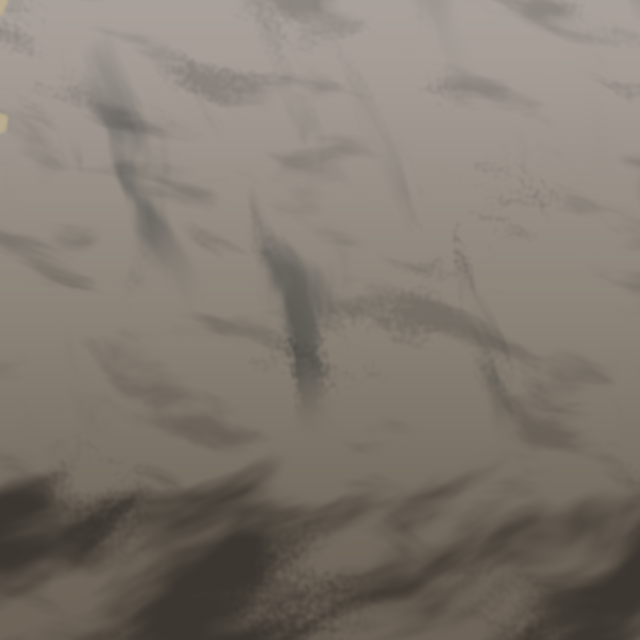
A WebGL 2 fragment shader for this texture:

```glsl
#version 300 es
precision highp float;
// Smoky, weathered wall: a warm grey vertical gradient stained by soft streaks,
// flat wisps and a bank of dark slanted clouds along the bottom.
// Each stain is stretched, warped fractal noise, with fine mottling in patches.

uniform vec2 u_resolution;
out vec4 outColor;

#define STREAK_SCALE vec2(11.0, 3.6)
#define WISP_SCALE vec2(5.0, 13.0)
#define CLOUD_SCALE vec2(3.2, 7.5)
#define STREAK_LEAN 0.3
#define WISP_LEAN 0.22
#define CLOUD_LEAN 0.42
#define STREAK_DEPTH 0.95
#define WISP_DEPTH 0.5
#define MOTTLE_SCALE 95.0
#define MOTTLE_AMOUNT 0.22
#define WARP 0.03

vec2 hashGradient(vec2 cell) {
    float h = fract(sin(dot(cell, vec2(127.1, 311.7))) * 43758.5453);
    float angle = 6.28318 * h;
    return vec2(cos(angle), sin(angle));
}

float gradientNoise(vec2 p) {
    vec2 i = floor(p), f = fract(p);
    vec2 w = f * f * f * (f * (f * 6.0 - 15.0) + 10.0);
    float a = dot(hashGradient(i), f);
    float b = dot(hashGradient(i + vec2(1, 0)), f - vec2(1, 0));
    float c = dot(hashGradient(i + vec2(0, 1)), f - vec2(0, 1));
    float d = dot(hashGradient(i + vec2(1, 1)), f - vec2(1, 1));
    return mix(mix(a, b, w.x), mix(c, d, w.x), w.y);
}

// Fractal sum, roughly -1 to 1
float fbm(vec2 p) {
    float sum = 0.0, amplitude = 1.0;
    for (int i = 0; i < 4; i++) {
        sum += amplitude * gradientNoise(p);
        p = mat2(1.6, 1.2, -1.2, 1.6) * p + 17.3;
        amplitude *= 0.45;
    }
    return sum;
}

// Warm grey backdrop, pale at the top
vec3 backdrop(float y) {
    vec3 low = mix(vec3(0.43, 0.39, 0.345), vec3(0.53, 0.50, 0.455), smoothstep(0.0, 0.55, y));
    return mix(low, vec3(0.665, 0.635, 0.61), smoothstep(0.35, 1.08, y));
}

void main() {
    vec2 uv = gl_FragCoord.xy / u_resolution;
    vec2 warp = vec2(gradientNoise(uv * 7.0 + 3.1), gradientNoise(uv * 7.0 + 41.7));
    vec2 p = uv + WARP * warp;
    vec3 color = backdrop(uv.y);

    // Fine mottling, limited to patches
    float patches = smoothstep(-0.05, 0.35, gradientNoise(uv * 4.5 + 8.4));
    float mottle = MOTTLE_AMOUNT * patches * gradientNoise(uv * MOTTLE_SCALE);

    // Steep streaks drifting right as they fall
    float streakBand = smoothstep(0.3, 0.45, uv.y) * (1.0 - 0.75 * smoothstep(0.65, 0.95, uv.y));
    float streakPatches = smoothstep(-0.35, 0.2, gradientNoise(uv * vec2(4.0, 2.5) + 23.0));
    float streak = fbm(vec2(p.x + STREAK_LEAN * p.y, p.y) * STREAK_SCALE + 5.7);
    streak = smoothstep(0.08, 0.62, streak + mottle) * streakBand * streakPatches;
    color *= mix(vec3(1.0), vec3(0.67, 0.69, 0.71), STREAK_DEPTH * streak);

    // Flat wisps over the whole wall
    float wisp = fbm(vec2(p.x, p.y + WISP_LEAN * p.x) * WISP_SCALE + 61.2);
    wisp = smoothstep(0.05, 0.65, wisp + mottle);
    color *= mix(vec3(1.0), vec3(0.68, 0.68, 0.69), WISP_DEPTH * wisp);

    // Dark cloud bank rising to the right
    float bank = mix(-0.75, 0.36, 1.0 - smoothstep(0.1, 0.46, uv.y));
    float cloud = fbm(vec2(p.x, p.y - CLOUD_LEAN * p.x) * CLOUD_SCALE + 92.5);
    cloud = smoothstep(-0.05, 0.75, cloud + bank + 0.6 * mottle);
    color = mix(color, vec3(0.225, 0.208, 0.182), 0.95 * cloud);

    // Small pale chips on the left edge
    for (int i = 0; i < 2; i++) {
        vec2 center = vec2(0.0, 0.995 - 0.185 * float(i));
        float edge = length((uv - center) * vec2(1.0, 0.8)) + 0.006 * gradientNoise(uv * 60.0);
        color = mix(color, vec3(0.76, 0.70, 0.56), 0.8 * (1.0 - smoothstep(0.008, 0.016, edge)));
    }

    outColor = vec4(color, 1.0);
}
```
